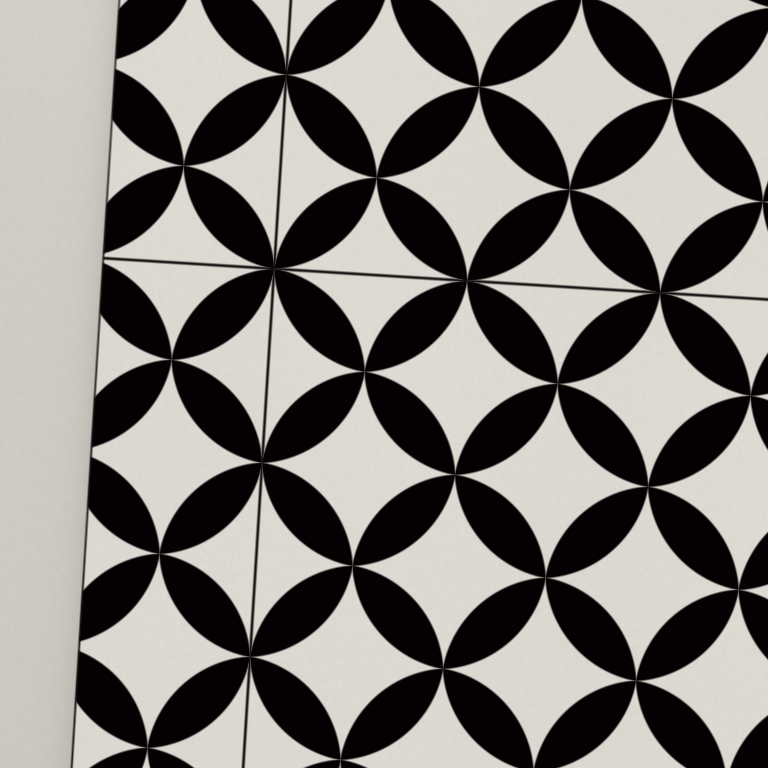
Reproduce this pattern procedurally as a WebGL 1 fragment shader.

```glsl
precision highp float;
// Black four-petal lattice on pale tiles, slightly tilted, beside a plain wall strip.

uniform vec2 u_resolution;

const vec2 CORNER = vec2(0.357, 0.650);      // where the grout lines cross
const vec2 CELL = vec2(0.2518, 0.2531);      // size of one repeat
const float TILT = -0.0621;
const float TILE_CELLS = 4.0;                // repeats per tile
const float WALL_EDGE = -0.885;              // in cells, left of the corner
const float ARC_HALF_ANGLE = 0.663;          // half the arc of a petal side

const vec3 INK = vec3(0.01, 0.003, 0.002);
const vec3 GLAZE = vec3(0.86, 0.85, 0.82);
const vec3 WALL = vec3(0.81, 0.795, 0.77);

float hash(vec2 p) {
  return fract(sin(dot(p, vec2(127.1, 311.7))) * 43758.5453);
}

float noise(vec2 p) {
  vec2 i = floor(p);
  vec2 f = fract(p);
  f = f * f * (3.0 - 2.0 * f);
  return mix(mix(hash(i), hash(i + vec2(1.0, 0.0)), f.x),
             mix(hash(i + vec2(0.0, 1.0)), hash(i + vec2(1.0, 1.0)), f.x), f.y);
}

vec2 rotate(vec2 p, float angle) {
  float c = cos(angle);
  float s = sin(angle);
  return vec2(c * p.x + s * p.y, c * p.y - s * p.x);
}

float coverage(float d, float soft) {
  return 1.0 - smoothstep(-soft, soft, d);
}

// Lens along x, centred on the origin, with both tips on the axis.
float lensDistance(vec2 p, float halfLength, float halfAngle) {
  float radius = halfLength / sin(halfAngle);
  return length(vec2(p.x, abs(p.y) + radius * cos(halfAngle))) - radius;
}

// Each cell folds to one quadrant holding a single diagonal petal.
float petalDistance(vec2 p) {
  vec2 q = abs(fract(p) - 0.5);
  float diagonal = sqrt(0.5);
  vec2 along = vec2(q.x + q.y, q.y - q.x) * diagonal;
  return lensDistance(along - vec2(0.5 * diagonal, 0.0), 0.5 * diagonal, ARC_HALF_ANGLE);
}

float groutDistance(vec2 p, float period, float halfWidth) {
  vec2 d = abs(mod(p + 0.5 * period, period) - 0.5 * period);
  return min(d.x, d.y) - halfWidth;
}

vec3 tileColor(vec2 p, float soft) {
  float petal = coverage(petalDistance(p) - 0.002, soft);
  float grout = coverage(groutDistance(p, TILE_CELLS, 0.007), soft);
  return mix(GLAZE, INK, max(petal, 0.92 * grout));
}

vec3 wallColor(vec2 uv, float gap) {
  float shadow = 0.09 * exp(-gap * 14.0);
  float falloff = 0.03 * (1.0 - uv.y);
  return WALL * (1.02 - shadow - falloff);
}

void main() {
  float side = min(u_resolution.x, u_resolution.y);
  vec2 uv = gl_FragCoord.xy / side;
  vec2 p = rotate(uv - CORNER, TILT) / CELL;
  float soft = max(0.007, 0.9 / (side * CELL.x));

  // Wall, tiles and the dark seam between them
  float edge = p.x - WALL_EDGE;
  vec3 color = mix(tileColor(p, soft), wallColor(uv, max(-edge, 0.0)), coverage(edge, soft));
  float seam = coverage(abs(edge) - 0.005, soft);
  color = mix(color, INK, seam * mix(0.9, 0.7, uv.y));

  // Faint uneven light and fine grain
  float light = 1.0 + 0.015 * (noise(uv * 4.0) - 0.5);
  float grain = 0.02 * (noise(uv * 320.0) - 0.5);
  color *= light + grain;

  gl_FragColor = vec4(color, 1.0);
}
```
